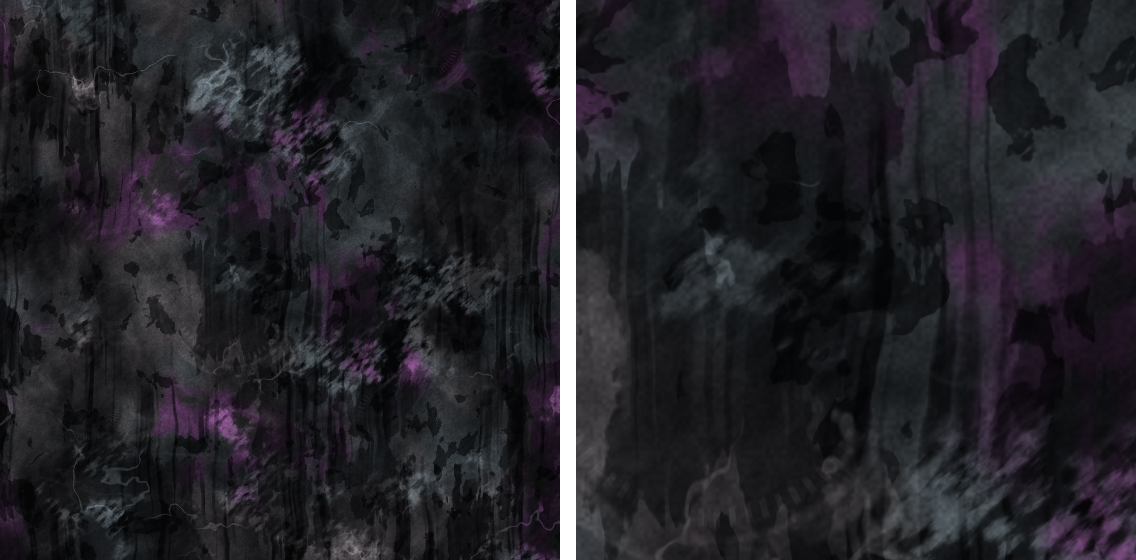
Left, the full canvas; right, a detail of the centre.
Give the GLSL for this texture, as a WebGL 2 fragment shader.

```glsl
#version 300 es
precision highp float;

uniform vec2 u_resolution;
out vec4 fragColor;

const float BASE_TONE = 0.162;
const float GREY_TONE = 0.185;
const float BLACK_TONE = 0.040;
const float SCUFF_GAIN = 0.21;
const float CRACK_GAIN = 0.13;
const float RING_GAIN = 0.07;
const float STREAK_DEPTH = 0.62;
const float GLOOM_DEPTH = 0.55;
const float GRAIN_DEPTH = 0.26;
const int RING_COUNT = 6;
const vec3 COOL_TINT = vec3(0.91, 1.01, 1.06);
const vec3 WARM_TINT = vec3(1.04, 0.99, 1.01);
const vec3 PURPLE_TINT = vec3(1.22, 0.76, 1.26);

float hash(vec2 p) {
    vec3 q = fract(p.xyx * vec3(0.1031, 0.1030, 0.0973));
    q += dot(q, q.yzx + 33.33);
    return fract((q.x + q.y) * q.z);
}

float noise(vec2 p) {
    vec2 i = floor(p), f = fract(p);
    f = f * f * (3.0 - 2.0 * f);
    return mix(mix(hash(i), hash(i + vec2(1, 0)), f.x),
               mix(hash(i + vec2(0, 1)), hash(i + vec2(1, 1)), f.x), f.y);
}

float fbm(vec2 p) {
    const mat2 TURN = mat2(1.6, 1.2, -1.2, 1.6);
    float sum = 0.0, gain = 0.516;
    for (int i = 0; i < 5; i++) {
        sum += gain * noise(p);
        p = TURN * p + 17.3;
        gain *= 0.5;
    }
    return sum;
}

mat2 rotation(float a) {
    return mat2(cos(a), sin(a), -sin(a), cos(a));
}

// Coverage of scattered upright brush strokes with ragged, dry ends
float strokes(vec2 uv, vec2 grid, float keep, float ragged, float bristle, float seed) {
    float cover = 0.0;
    vec2 home = floor(uv * grid);
    for (int y = -1; y <= 1; y++)
    for (int x = -1; x <= 1; x++) {
        vec2 cell = home + vec2(x, y);
        vec2 id = cell + seed;
        if (hash(id + 91.0) > keep) continue;
        vec2 jitter = vec2(hash(id + 11.0), hash(id + 23.0));
        vec2 d = rotation(0.36 * (hash(id + 37.0) - 0.5)) * (uv - (cell + jitter) / grid);
        vec2 halfSize = mix(vec2(0.18, 0.28), vec2(0.44, 0.72), vec2(hash(id + 53.0), hash(id + 67.0))) / grid;
        halfSize.y *= 0.55 + 0.75 * bristle;
        vec2 edge = abs(d) - halfSize;
        float dist = max(edge.x, edge.y) + 0.13 * (ragged - 0.5);
        cover = max(cover, smoothstep(0.005, -0.005, dist) * mix(0.55, 1.0, hash(id + 79.0)));
    }
    return cover;
}

// Broken circular scrapes with a notched inner band
float rings(vec2 uv, float wear) {
    float sum = 0.0;
    for (int i = 0; i < RING_COUNT; i++) {
        vec2 id = vec2(float(i) * 7.0 + 3.0, 41.0);
        vec2 d = uv - vec2(hash(id), hash(id + 5.0));
        float r = length(d), angle = atan(d.y, d.x);
        float off = r - mix(0.07, 0.13, hash(id + 9.0));
        float band = smoothstep(0.013, 0.008, abs(off)) * (0.55 + 0.45 * noise(vec2(off * 420.0, angle * 3.0)));
        float notch = smoothstep(0.007, 0.004, abs(off + 0.022)) * smoothstep(0.1, 0.5, sin(angle * 64.0));
        float arc = smoothstep(0.0, 0.5, cos(angle - 6.283 * hash(id + 15.0)));
        sum += (band + 0.6 * notch) * arc * wear;
    }
    return sum;
}

void main() {
    vec2 uv = gl_FragCoord.xy / min(u_resolution.x, u_resolution.y);
    vec2 warp = vec2(fbm(uv * 6.0), fbm(uv * 6.0 + 40.0)) - 0.5;
    vec2 p = uv + 0.09 * warp;

    // Shared textures
    float cloud = fbm(p * vec2(7.0, 5.0) + 12.0);
    float mottle = fbm(p * vec2(26.0, 20.0) + 5.0);
    float ragged = fbm(uv * vec2(38.0, 24.0) + 70.0);
    float lean = uv.x + 0.035 * warp.x;
    float bristle = 0.6 * noise(vec2(lean * 110.0, uv.y * 4.0)) + 0.4 * noise(vec2(lean * 260.0, uv.y * 9.0 + 30.0));
    float scratch = fbm(rotation(-0.75) * uv * vec2(60.0, 150.0));
    float grain = noise(uv * 400.0);

    // Clouded ground and paint strokes
    float tone = BASE_TONE + 0.30 * (cloud - 0.5) + 0.22 * (mottle - 0.5);
    float grey = strokes(uv, vec2(5.0, 4.0), 0.7, ragged, bristle, 7.0);
    float black = strokes(uv, vec2(7.0, 4.0), 0.55, ragged, bristle, 133.0);
    tone = mix(tone, GREY_TONE + 0.2 * (mottle - 0.5), 0.5 * grey);
    tone *= 1.0 - GLOOM_DEPTH * smoothstep(0.46, 0.62, fbm(p * vec2(5.0, 2.6) + 90.0));
    float dryness = smoothstep(0.22, 0.42, bristle + 0.5 * (mottle - 0.4));
    tone = mix(tone, BLACK_TONE, 0.85 * black * mix(0.45, 1.0, dryness));

    // Fine vertical streaks and dark flakes
    float streakArea = smoothstep(0.42, 0.62, fbm(uv * vec2(11.0, 4.0) + 150.0));
    tone *= 1.0 - STREAK_DEPTH * streakArea * smoothstep(0.48, 0.72, bristle);
    tone *= 1.0 - 0.55 * smoothstep(0.62, 0.66, fbm(p * vec2(32.0, 24.0) + 210.0));

    // Pale scuffs, rings, cracks and veins
    float scuffArea = smoothstep(0.57, 0.70, fbm(p * vec2(7.0, 8.0) + 260.0));
    float scuff = scuffArea * smoothstep(0.40, 0.62, 0.5 * scratch + 0.5 * mottle);
    float crackLine = abs(fbm(p * 6.0 + 310.0) - 0.5);
    float crackArea = smoothstep(0.50, 0.64, fbm(uv * 8.0 + 350.0));
    tone += SCUFF_GAIN * scuff * (1.0 - 0.6 * black);
    tone += RING_GAIN * rings(uv + 0.012 * warp, smoothstep(0.38, 0.58, mottle));
    tone += CRACK_GAIN * crackArea * smoothstep(0.010, 0.002, crackLine);
    tone += 0.025 * smoothstep(0.05, 0.0, abs(fbm(p * vec2(9.0, 13.0) + 400.0) - 0.5)) * (1.0 - black);
    tone += 0.045 * (scratch - 0.5);
    tone *= 1.0 + GRAIN_DEPTH * (grain - 0.5);

    // Cool and warm casts with purple stains
    vec3 tint = mix(COOL_TINT, WARM_TINT, smoothstep(0.40, 0.60, fbm(uv * 5.0 + 450.0)));
    float stain = smoothstep(0.56, 0.70, fbm(p * vec2(6.0, 4.5) + 500.0)) * smoothstep(0.32, 0.58, mottle);
    tint = mix(tint, PURPLE_TINT, stain);
    vec3 color = max(tone, 0.018) * tint + vec3(0.0, 0.001, 0.006);
    fragColor = vec4(color, 1.0);
}
```
